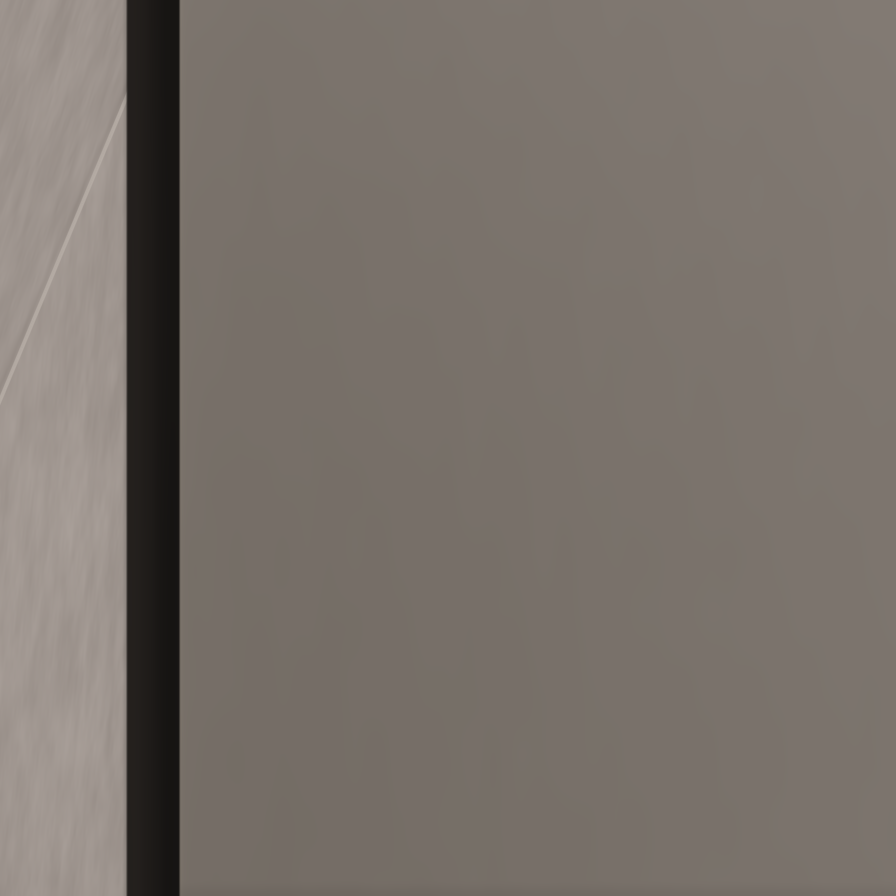
A Shadertoy shader for this texture:

```glsl
// Matte taupe panel beside a dark vertical channel and a strip of pale grained wood with a slanted seam.
const float WOOD_EDGE = 0.1415;
const float PANEL_EDGE = 0.2005;
const float SOFTNESS = 0.0016;
const vec2 SEAM_START = vec2(0.0, 0.553);
const vec2 SEAM_END = vec2(0.1415, 0.892);
const float SEAM_WIDTH = 0.0021;
const vec3 WOOD_LIGHT = vec3(0.640, 0.603, 0.578);
const vec3 WOOD_SHADE = vec3(0.592, 0.556, 0.532);
const vec3 SEAM_COLOR = vec3(0.725, 0.690, 0.660);
const vec3 CHANNEL_LIGHT = vec3(0.138, 0.123, 0.113);
const vec3 CHANNEL_DARK = vec3(0.088, 0.080, 0.074);
const vec3 PANEL_SHADE = vec3(0.441, 0.411, 0.382);
const vec3 PANEL_LIGHT = vec3(0.510, 0.479, 0.452);

float hash(vec2 p) {
    p = fract(p * vec2(0.1031, 0.1137));
    p += dot(p, p.yx + 33.33);
    return fract((p.x + p.y) * p.x * 7.31 + p.y * 5.17);
}

float noise(vec2 p) {
    vec2 cell = floor(p);
    vec2 f = fract(p);
    f = f * f * (3.0 - 2.0 * f);
    return mix(mix(hash(cell), hash(cell + vec2(1, 0)), f.x),
               mix(hash(cell + vec2(0, 1)), hash(cell + vec2(1, 1)), f.x), f.y);
}

// Three layers of stretched noise, centred on zero.
float grain(vec2 p) {
    float sum = 0.0;
    float weight = 0.5;
    for (int i = 0; i < 3; i++) {
        sum += weight * (noise(p) - 0.5);
        p = p * 2.1 + 17.3;
        weight *= 0.6;
    }
    return sum;
}

vec3 woodColor(vec2 uv, float aa) {
    vec2 dir = normalize(SEAM_END - SEAM_START);
    vec2 rel = uv - SEAM_START;
    float side = dir.x * rel.y - dir.y * rel.x;
    float above = smoothstep(-aa, aa, side);

    // The grain leans along the seam above it and runs nearly upright below.
    float lean = mix(0.10, 0.32, above);
    vec2 fiber = vec2((uv.x - lean * uv.y) * 105.0, uv.y * 17.0);
    float streaks = grain(fiber + above * 41.0);
    float clouds = noise(uv * vec2(16.0, 7.0)) - 0.5;

    float shade = 0.20 + 0.34 * above;
    shade += 0.16 * smoothstep(0.30, 0.0, uv.y);
    shade += 0.22 * smoothstep(0.09, WOOD_EDGE, uv.x);
    vec3 color = mix(WOOD_LIGHT, WOOD_SHADE, shade);
    color += 0.065 * streaks + 0.018 * clouds;

    // Pale seam with a thin shadow on its upper side.
    float shadow = exp(-pow((side - 0.005) / 0.003, 2.0));
    float line = 1.0 - smoothstep(SEAM_WIDTH - aa, SEAM_WIDTH + aa, abs(side));
    color -= 0.025 * shadow;
    color = mix(color, SEAM_COLOR, 0.75 * line);

    // Contact shadow against the channel.
    return color * (1.0 - 0.12 * smoothstep(WOOD_EDGE - 0.006, WOOD_EDGE, uv.x));
}

vec3 channelColor(vec2 uv) {
    float across = (uv.x - WOOD_EDGE) / (PANEL_EDGE - WOOD_EDGE);
    float dark = smoothstep(0.1, 0.85, across);
    vec3 color = mix(CHANNEL_LIGHT, CHANNEL_DARK, dark);
    return color + 0.006 * (noise(vec2(uv.x * 130.0, uv.y * 3.0)) - 0.5);
}

vec3 panelColor(vec2 uv) {
    float across = (uv.x - PANEL_EDGE) / (1.0 - PANEL_EDGE);
    float light = 0.10 + 0.53 * across + 0.30 * uv.y * uv.y + 0.08 * uv.y;
    light += 0.20 * exp(-across * 11.0);
    vec3 color = mix(PANEL_SHADE, PANEL_LIGHT, light);

    // Very faint upright mottling and a dim lower rim.
    color += 0.004 * (noise(uv * vec2(38.0, 13.0)) - 0.5);
    color *= 1.0 - 0.05 * smoothstep(0.018, 0.0, uv.y);
    float rim = exp(-(uv.x - PANEL_EDGE) / 0.0025);
    return color + vec3(0.030, 0.028, 0.018) * rim;
}

void mainImage(out vec4 fragColor, in vec2 fragCoord) {
    vec2 uv = fragCoord / iResolution.xy;
    float aa = 0.8 / min(iResolution.x, iResolution.y);
    float edge = max(SOFTNESS, aa);

    float inChannel = smoothstep(WOOD_EDGE - edge, WOOD_EDGE + edge, uv.x);
    float inPanel = smoothstep(PANEL_EDGE - edge, PANEL_EDGE + edge, uv.x);
    vec3 color = mix(woodColor(uv, aa), channelColor(uv), inChannel);
    color = mix(color, panelColor(max(uv, vec2(PANEL_EDGE, 0.0))), inPanel);
    fragColor = vec4(clamp(color, 0.0, 1.0), 1.0);
}
```
